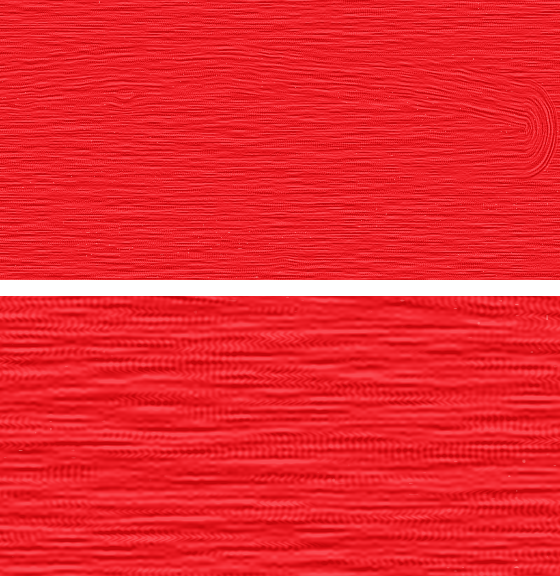
Top: the whole. Bottom: its middle third, enlarged.
Reproduce this texture procedurally as a Shadertoy shader.

```glsl
// Red paint dragged by a stiff brush: crisp level bristle lines, crossed by one
// broad stroke that sinks to the right and hooks back under itself.
// Each layer is embossed noise plus ribs, laid out in (along, across) coordinates.

#define PI 3.14159265
#define BASE_RIBS 104.0      // bristle lines per canvas height
#define STROKE_RIBS 64.0     // wider furrows of the broad stroke
#define FIBRE_ROWS 190.0     // rows of the finest fibres
#define DOT_COUNT 128.0      // beads per canvas height along a line
#define STROKE_WIDTH 0.19
#define HOOK_CENTRE vec2(1.87, 0.54)
#define HOOK_SQUEEZE 1.5     // narrows the turn sideways
#define CURL_COUNT 7
#define CONTRAST 1.12
#define BRIGHTNESS 0.14

float hash(vec2 p) {
    return fract(sin(dot(p, vec2(127.1, 311.7))) * 43758.5453);
}

float noise(vec2 p) {
    vec2 i = floor(p), f = fract(p);
    f = f * f * (3.0 - 2.0 * f);
    return mix(mix(hash(i), hash(i + vec2(1, 0)), f.x),
               mix(hash(i + vec2(0, 1)), hash(i + vec2(1, 1)), f.x), f.y);
}

// Side-lit noise: the difference across the bristles leaves only crisp edges
float emboss(vec2 p, float lag) {
    return (noise(p + vec2(0.0, lag)) - noise(p)) / 0.214;
}

// Paint height from the position along and across the bristles
float bristles(vec2 q, float ribs) {
    float wobble = 3.5 * noise(q * vec2(9.0, 30.0));
    float rib = sin(2.0 * PI * ribs * q.y + wobble);
    float ribStrength = 0.2 + 1.0 * noise(q * vec2(6.0, 30.0) + 40.0);
    float fibre = emboss(q * vec2(20.0, FIBRE_ROWS), 1.0);
    float streak = emboss(q * vec2(7.0, 90.0) + 17.0, 0.6);
    return rib * ribStrength + 0.55 * fibre + 0.35 * streak;
}

// Small places where the brush lifted and bent the lines
float curls(vec2 p) {
    float bend = 0.0;
    for (int i = 0; i < CURL_COUNT; i++) {
        float k = float(i);
        vec2 centre = vec2(2.0 * hash(vec2(k, 3.0)), hash(vec2(k, 8.0)));
        vec2 d = (p - centre) / vec2(0.035, 0.035);
        bend += 0.025 * (hash(vec2(k, 5.0)) - 0.3) * exp(-dot(d, d));
    }
    return bend;
}

// Lower edge of the broad stroke, left of its hook
float strokeEdge(float x) {
    float fall = 1.0 - exp(-1.7 * (HOOK_CENTRE.x - x));
    float dip = 1.0 - smoothstep(0.1, 0.55, x);
    float ripple = 0.006 * sin(9.0 * x) * fall;
    return HOOK_CENTRE.y + 0.14 * fall - 0.04 * dip + ripple;
}

// Broad stroke: x runs along it, y is the distance from its inner edge
vec2 strokeSpace(vec2 p) {
    vec2 d = p - HOOK_CENTRE;
    if (d.x > 0.0) {
        d.x *= HOOK_SQUEEZE;
        float turn = 0.5 * PI - atan(d.y, d.x);
        return vec2(HOOK_CENTRE.x + 0.12 * turn, length(d));
    }
    if (d.y > 0.0) return vec2(p.x, p.y - strokeEdge(p.x));
    float sag = 0.25 * d.x * d.x;
    return vec2(HOOK_CENTRE.x + 0.12 * PI - d.x, -d.y - sag);
}

// Beads that break some of the lines into fine dots
float beads(vec2 p) {
    float patches = smoothstep(0.4, 0.8, noise(p * vec2(12.0, 100.0) + 9.0));
    float phase = 9.0 * noise(p * vec2(6.0, 190.0));
    return patches * sin(2.0 * PI * DOT_COUNT * p.x + phase);
}

// Paint colour from dark furrow (negative) to bright ridge (positive)
vec3 paint(float z) {
    z = clamp(z, -2.1, 2.4);
    vec3 middle = vec3(0.925, 0.115, 0.147);
    vec3 slope = vec3(0.050, 0.057, 0.060);
    vec3 curve = vec3(-0.012, 0.006, 0.005);
    return middle + slope * z + curve * z * z;
}

void mainImage(out vec4 fragColor, in vec2 fragCoord) {
    vec2 p = fragCoord / iResolution.y;

    // Level ground with a slight drift
    float drift = 0.004 * noise(p * vec2(2.5, 4.0)) + curls(p);
    float height = bristles(vec2(p.x, p.y + drift), BASE_RIBS);

    // Broad stroke, fading out on its way back to the left
    vec2 q = strokeSpace(p);
    q.y += 0.010 * noise(p * vec2(5.0, 7.0)) + 0.004 * noise(p * 28.0);
    float mask = smoothstep(0.0, 0.012, q.y);
    mask *= 1.0 - smoothstep(-0.015, 0.015, q.y - STROKE_WIDTH);
    if (p.y < HOOK_CENTRE.y) mask *= smoothstep(1.5, 1.87, p.x);
    height = mix(height, bristles(q + 5.0, STROKE_RIBS), mask);

    // Beads, loose grain and rare pale flecks
    float grain = emboss(p * vec2(150.0, 250.0) + 3.0, 1.0);
    height += 0.6 * beads(p) + 0.24 * grain;
    float fleck = smoothstep(0.90, 0.98, noise(p * vec2(110.0, 230.0) + 71.0));
    fleck *= smoothstep(0.4, 0.8, noise(p * vec2(3.0, 20.0) + 31.0));

    vec3 colour = paint(CONTRAST * height + BRIGHTNESS);
    colour = mix(colour, vec3(1.0, 0.62, 0.62), 0.6 * fleck);
    fragColor = vec4(colour, 1.0);
}
```
